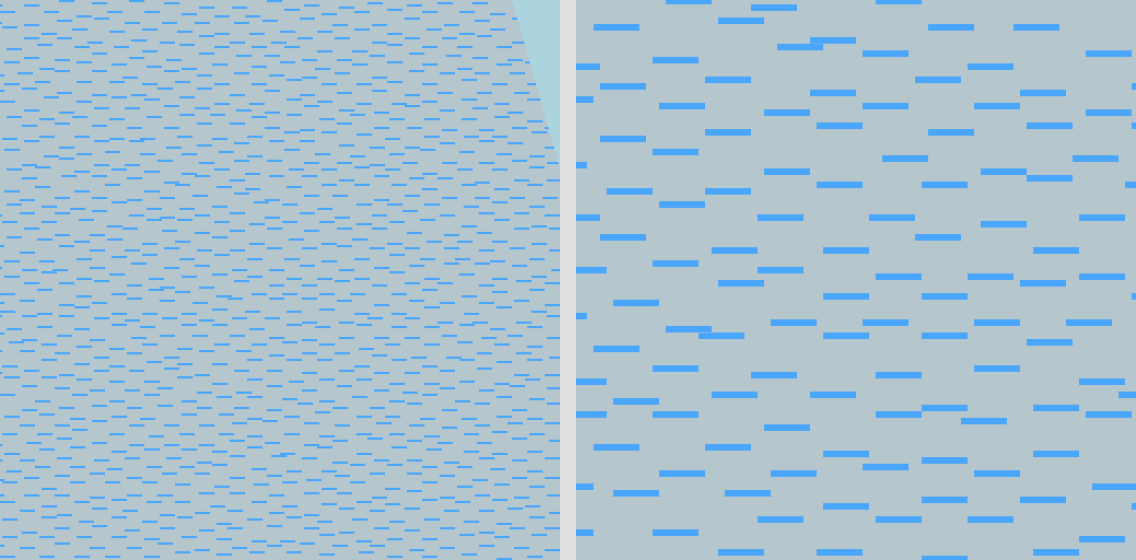
Left, the full canvas; right, a detail of the centre.
This pattern is drawn by a Shadertoy shader. Its source:

```glsl
// Short blue dashes scattered over a grey-blue ground, with a pale slanted corner.
// Each cell of a staggered 32 x 32 grid holds one dash, shifted by a sine hash and
// snapped to a fine lattice; the corner is a half plane laid over the dashes.

#define CELLS 32.0                        // dashes across and down
#define LATTICE 256.0                     // snapping steps per canvas side
#define DASH_SIZE vec2(0.02734, 0.00391)  // length and thickness
#define JITTER vec2(0.46, 0.44)           // full range of the shift, in cells
#define COLUMN_PHASE 0.67                 // dash centre within its column
#define CORNER_X 0.914                    // where the slant meets the top edge
#define CORNER_SLOPE 0.287                // sideways run per unit of descent
#define GROUND_COLOR vec3(0.71, 0.78, 0.80)
#define DASH_COLOR vec3(0.29, 0.65, 0.98)
#define CORNER_COLOR vec3(0.67, 0.83, 0.87)

float hash(vec2 p) {
    return fract(sin(dot(p, vec2(127.1, 311.7))) * 43758.5453);
}

float boxDistance(vec2 p, vec2 halfSize) {
    vec2 d = abs(p) - halfSize;
    return length(max(d, 0.0)) + min(max(d.x, d.y), 0.0);
}

// Centre of the dash owned by a cell, in canvas units
vec2 dashCenter(vec2 cell) {
    vec2 shift = vec2(hash(cell), hash(cell + 57.3)) - 0.5;
    float stagger = 0.5 * mod(cell.x, 2.0);
    vec2 center = cell + vec2(COLUMN_PHASE, 0.25 + stagger) + shift * JITTER;
    return (floor(center / CELLS * LATTICE) + 0.5) / LATTICE;
}

// Distance to the nearest dash among the surrounding cells
float dashDistance(vec2 uv) {
    vec2 home = floor(uv * CELLS);
    float nearest = 1.0;
    for (int j = -2; j <= 1; j++) {
        for (int i = -2; i <= 1; i++) {
            vec2 center = dashCenter(home + vec2(i, j));
            nearest = min(nearest, boxDistance(uv - center, 0.5 * DASH_SIZE));
        }
    }
    return nearest;
}

// Signed distance to the slanted corner, negative inside
float cornerDistance(vec2 uv) {
    float edge = CORNER_X + (1.0 - uv.y) * CORNER_SLOPE;
    return (edge - uv.x) / length(vec2(1.0, CORNER_SLOPE));
}

float coverage(float d, float pixel) {
    return clamp(0.5 - d / pixel, 0.0, 1.0);
}

void mainImage(out vec4 fragColor, in vec2 fragCoord) {
    float pixel = 1.0 / iResolution.y;
    vec2 uv = fragCoord * pixel;

    vec3 color = mix(GROUND_COLOR, DASH_COLOR, coverage(dashDistance(uv), pixel));
    color = mix(color, CORNER_COLOR, coverage(cornerDistance(uv), pixel));
    fragColor = vec4(color, 1.0);
}
```
